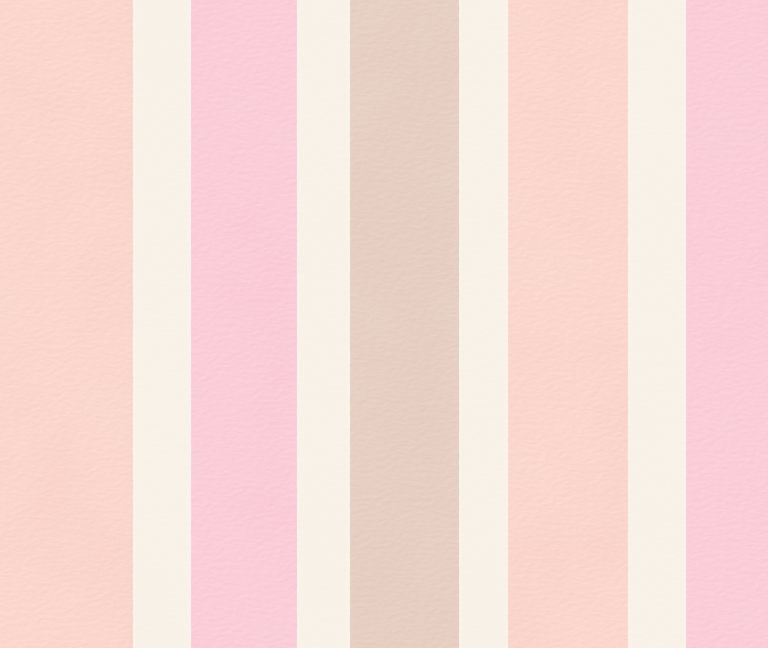
Reproduce this pattern procedurally as a Shadertoy shader.

```glsl
// Upright pastel stripes of peach, pink and taupe on cream paper.
// Each stripe is a repeated 1D distance function; stretched gradient noise,
// lit as a relief, gives the painted bands a fine pressed-paper grain.

#define PERIOD 0.6445                     // repeat, in canvas widths
#define CREAM vec3(0.970, 0.947, 0.910)
#define PEACH vec3(0.980, 0.838, 0.797)
#define PINK vec3(0.980, 0.803, 0.846)
#define TAUPE vec3(0.902, 0.812, 0.762)
#define GRAIN_SCALE vec2(95.0, 190.0)     // grains are wider than tall
#define GRAIN_DEPTH 0.026
#define CREAM_GRAIN 0.25                  // share of grain on bare paper
#define MOTTLE 0.012                      // slow change of tone
#define EDGE_WAVER 0.0004
#define EDGE_HALO 0.008                   // pale rim beside each stripe

vec2 hashGradient(vec2 cell) {
    vec3 h = fract(vec3(cell.xyx) * vec3(0.1031, 0.1030, 0.0973));
    h += dot(h, h.yzx + 33.33);
    float angle = 6.2832 * fract((h.x + h.y) * h.z);
    return vec2(cos(angle), sin(angle));
}

float gradientNoise(vec2 p) {
    vec2 cell = floor(p), f = fract(p);
    vec2 u = f * f * f * (f * (f * 6.0 - 15.0) + 10.0);
    vec2 e = vec2(1.0, 0.0);
    float a = dot(hashGradient(cell), f);
    float b = dot(hashGradient(cell + e.xy), f - e.xy);
    float c = dot(hashGradient(cell + e.yx), f - e.yx);
    float d = dot(hashGradient(cell + e.xx), f - e.xx);
    return mix(mix(a, b, u.x), mix(c, d, u.x), u.y);
}

float paperHeight(vec2 p) {
    vec2 q = p * GRAIN_SCALE + 40.0;
    q.y += 0.8 * gradientNoise(p * 45.0 + 9.0);
    return 0.65 * gradientNoise(q) + 0.35 * gradientNoise(q * 2.1 + 17.0);
}

// Signed distance to a stripe repeated along x.
float stripeDistance(float x, float centre, float halfWidth) {
    return abs(mod(x - centre + 0.5 * PERIOD, PERIOD) - 0.5 * PERIOD) - halfWidth;
}

void mainImage(out vec4 fragColor, in vec2 fragCoord) {
    vec2 p = fragCoord / iResolution.x;
    float pixel = 1.0 / iResolution.x;

    vec3 inks[3] = vec3[3](PEACH, PINK, TAUPE);
    vec2 stripes[3] = vec2[3](            // centre, half width
        vec2(0.0951, 0.0781), vec2(0.3177, 0.0690), vec2(0.5267, 0.0710));

    // The first peach stripe runs on to the left edge.
    float x = max(p.x, stripes[0].x);
    x += EDGE_WAVER * gradientNoise(vec2(p.x * 20.0, p.y * 110.0));

    // Lay the stripes over the paper.
    vec3 color = CREAM;
    float painted = 0.0;
    float nearest = 1.0;
    for (int i = 0; i < 3; i++) {
        float d = stripeDistance(x, stripes[i].x, stripes[i].y);
        float cover = 1.0 - smoothstep(-0.75 * pixel, 0.75 * pixel, d);
        color = mix(color, inks[i], cover);
        painted = max(painted, cover);
        nearest = min(nearest, abs(d));
    }
    color += EDGE_HALO * (1.0 - painted) * (1.0 - smoothstep(0.001, 0.005, nearest));

    // Relief lit from the upper left, plus broad uneven tone.
    float relief = paperHeight(p) - paperHeight(p + vec2(-0.0015, 0.0022));
    float strength = mix(CREAM_GRAIN, 1.0, painted);
    color += GRAIN_DEPTH * strength * relief;
    float tone = gradientNoise(p * vec2(7.0, 5.0) + 3.0) + 0.5 * gradientNoise(p * 19.0);
    color += MOTTLE * strength * tone * vec3(0.3, 1.0, 0.9);

    fragColor = vec4(clamp(color, 0.0, 1.0), 1.0);
}
```
